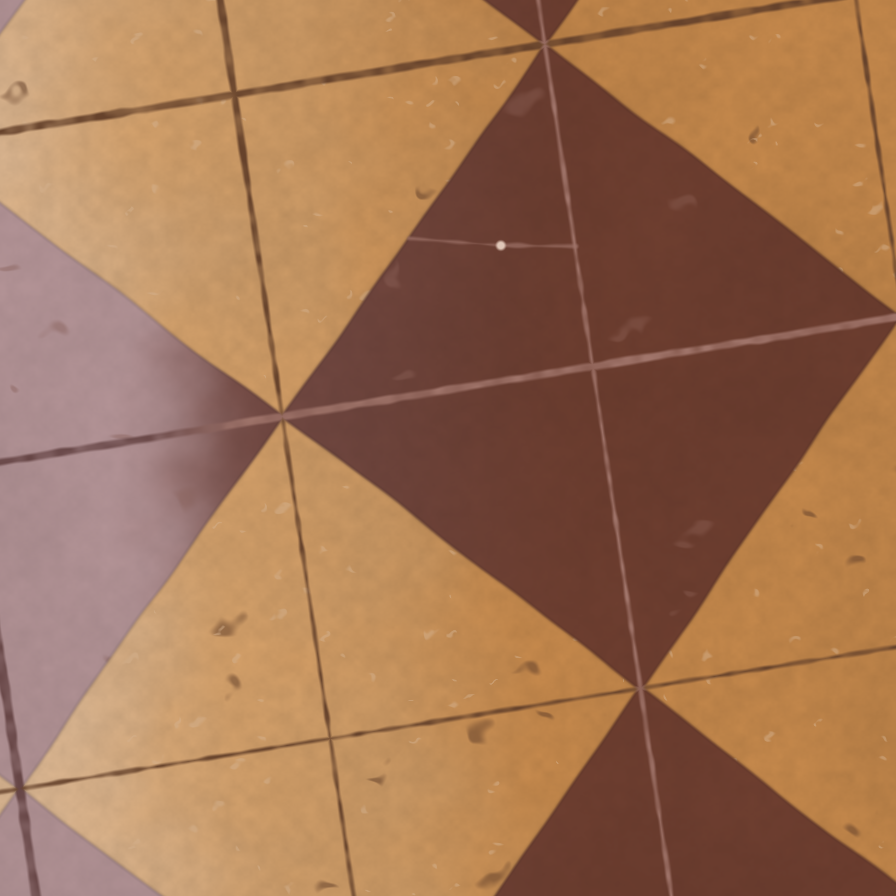
This pattern is drawn by a WebGL 1 fragment shader. Its source:

```glsl
precision highp float;

uniform vec2 u_resolution;

#define GRID_ORIGIN vec2(0.6615, 0.5911)
#define TILE_RIGHT vec2(0.3464, 0.0560)
#define TILE_UP vec2(-0.0534, 0.3594)
#define BROWN vec3(0.415, 0.235, 0.180)
#define BROWN_GLOSS vec3(0.675, 0.555, 0.565)
#define OCHRE_DEEP vec3(0.73, 0.505, 0.28)
#define OCHRE vec3(0.78, 0.59, 0.39)
#define OCHRE_PALE vec3(0.83, 0.69, 0.55)
#define GROUT_DARK vec3(0.40, 0.26, 0.17)
#define GROUT_PALE vec3(0.63, 0.46, 0.42)
#define SOFTNESS 0.0022

float hash(vec2 p) {
  return fract(sin(dot(p, vec2(127.1, 311.7))) * 43758.55);
}

float noise(vec2 p) {
  vec2 i = floor(p), f = fract(p);
  f = f * f * (3.0 - 2.0 * f);
  return mix(mix(hash(i), hash(i + vec2(1.0, 0.0)), f.x),
             mix(hash(i + vec2(0.0, 1.0)), hash(i + 1.0), f.x), f.y);
}

float fbm(vec2 p) {
  float sum = 0.0, amp = 0.5;
  for (int k = 0; k < 4; k++) {
    sum += amp * noise(p);
    p = p * 2.03 + 17.3;
    amp *= 0.5;
  }
  return sum;
}

// Ragged spots, at most one in each cell
float flecks(vec2 p, float scale, float chance) {
  vec2 q = p * scale + 0.5 * noise(p * scale * 3.0);
  vec2 cell = floor(q);
  vec2 centre = 0.3 + 0.4 * vec2(hash(cell + 3.1), hash(cell + 8.7));
  float radius = mix(0.10, 0.28, hash(cell + 5.3));
  float d = length((fract(q) - centre) * vec2(0.8, 1.2));
  return step(hash(cell), chance) * (1.0 - smoothstep(radius * 0.3, radius, d));
}

float segmentDistance(vec2 p, vec2 a, vec2 b) {
  vec2 ab = b - a;
  return length(p - a - ab * clamp(dot(p - a, ab) / dot(ab, ab), 0.0, 1.0));
}

float stroke(float d, float halfWidth, float soft) {
  return 1.0 - smoothstep(halfWidth - soft, halfWidth + soft, d);
}

// Canvas position to tile units along the skewed grid
vec2 toGrid(vec2 p) {
  vec2 d = p - GRID_ORIGIN, a = TILE_RIGHT, b = TILE_UP;
  return vec2(d.x * b.y - d.y * b.x, a.x * d.y - a.y * d.x) / (a.x * b.y - a.y * b.x);
}

void main() {
  vec2 p = gl_FragCoord.xy / u_resolution;
  float soft = max(SOFTNESS, 0.8 / min(u_resolution.x, u_resolution.y));
  vec2 grid = toGrid(p);
  float cloud = fbm(p * 7.0) - 0.47;
  float grain = fbm(p * 75.0) - 0.47;

  // Brown diamonds, one for every two by two tiles
  vec2 fromCentre = abs(mod(grid + 1.0, 2.0) - 1.0);
  float wobble = 0.022 * (noise(p * 13.0) - 0.5);
  float edge = (fromCentre.x + fromCentre.y - 1.0 + wobble) * 0.25;
  float brownMask = stroke(edge, 0.0, soft);

  // Reflected light from the left
  float gloss = 1.0 - smoothstep(0.14, 0.34, p.x + 0.15 * cloud);
  vec3 brown = BROWN + vec3(0.01, 0.035, 0.065) * (1.0 - smoothstep(0.3, 0.68, p.x));
  brown = mix(brown, BROWN_GLOSS, gloss);
  float across = p.x + 0.12 * p.y + 0.25 * cloud;
  vec3 ochre = mix(OCHRE_PALE, OCHRE, smoothstep(0.02, 0.36, across));
  ochre = mix(ochre, OCHRE_DEEP, smoothstep(0.34, 0.72, across));

  // Mottling, pits and chips
  ochre *= 1.0 + 0.10 * cloud + 0.10 * grain;
  ochre = mix(ochre, GROUT_DARK, 0.55 * flecks(p, 17.0, 0.10));
  ochre = mix(ochre, OCHRE_PALE, 0.5 * flecks(p + 4.0, 42.0, 0.12));
  brown *= 1.0 + 0.09 * cloud + 0.06 * grain;
  brown = mix(brown, mix(GROUT_PALE, BROWN, gloss), 0.25 * flecks(p + 9.0, 16.0, 0.12));
  vec3 color = mix(ochre, brown, brownMask);
  color *= 1.0 - 0.10 * stroke(abs(edge), 0.002, soft);

  // Grout, with ragged width and uneven fill
  vec2 lineDistance = abs(fract(grid + 0.5) - 0.5) * vec2(0.350, 0.363);
  lineDistance += 0.002 * (noise(p * 60.0) - 0.5);
  float upright = 0.0021 + 0.0030 * (1.0 - smoothstep(0.20, 0.33, p.x));
  float level = 0.0021 + 0.0020 * smoothstep(0.25, 0.5, p.y);
  float fill = 0.72 + 0.5 * (noise(p * 90.0) - 0.3);
  float grout = max(stroke(lineDistance.x, upright, soft), stroke(lineDistance.y, level, soft));
  vec3 groutOnBrown = mix(GROUT_PALE, vec3(0.40, 0.27, 0.27), gloss);
  vec3 groutColor = mix(GROUT_DARK, groutOnBrown, brownMask);
  color = mix(color, groutColor, grout * clamp(fill, 0.0, 1.0));

  // Hairline crack with a small chip
  vec2 chip = vec2(0.559, 0.726);
  float crack = min(segmentDistance(p, vec2(0.457, 0.734), chip),
                    segmentDistance(p, chip, vec2(0.643, 0.725)));
  crack += 0.004 * (noise(p * 45.0) - 0.5);
  color = mix(color, GROUT_PALE, 0.65 * stroke(crack, 0.0014, soft));
  color = mix(color, vec3(0.88, 0.78, 0.72), stroke(length(p - chip), 0.005, soft));

  gl_FragColor = vec4(clamp(color, 0.0, 1.0), 1.0);
}
```
